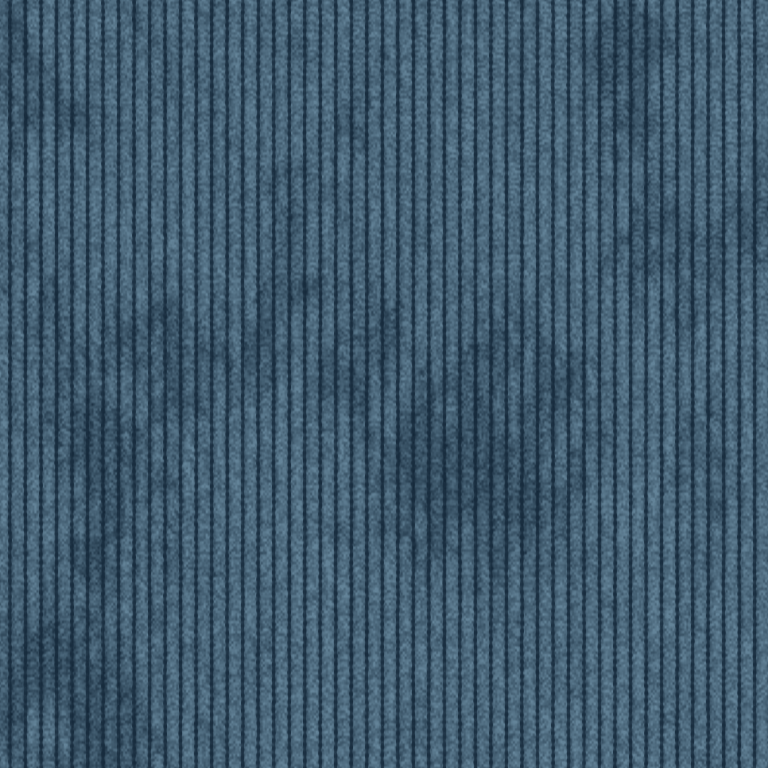
Give the GLSL for this texture, as a WebGL 2 fragment shader.

```glsl
#version 300 es
precision highp float;
// Blue corduroy: narrow vertical velvet ribs separated by dark stitched grooves.
// A single tone value is built from rib profile, slanted pile, brushed patches
// and fine grain, then mapped onto a ramp from deep navy to pale steel blue.
uniform vec2 u_resolution;
out vec4 fragColor;

float hash(vec2 p) {
    return fract(sin(dot(p, vec2(127.1, 311.7))) * 43758.5453);
}

float noise(vec2 p) {
    vec2 i = floor(p), f = fract(p);
    f = f * f * (3.0 - 2.0 * f);
    return mix(mix(hash(i), hash(i + vec2(1, 0)), f.x),
               mix(hash(i + vec2(0, 1)), hash(i + vec2(1, 1)), f.x), f.y);
}

float fbm(vec2 p) {
    float sum = 0.0, amp = 0.5;
    for (int i = 0; i < 5; i++) {
        sum += amp * noise(p);
        p = p * 2.03 + vec2(17.3, 9.1);
        amp *= 0.55;
    }
    return sum;
}

void main() {
    vec2 uv = gl_FragCoord.xy / u_resolution;

    // Ribs: 49.5 across, almost perfectly straight
    float x = uv.x * 49.5 - 0.64 + 0.04 * (noise(uv * vec2(60.0, 90.0)) - 0.5);
    float rib = floor(x);
    float across = fract(x);
    float grooveId = floor(x + 0.5);
    float grooveDist = abs(x - grooveId);
    float pixel = 49.5 / u_resolution.x;

    // Rounded rib, a little brighter to the right of its centre
    float tone = 0.85 - 0.50 * pow(abs(across - 0.54) * 1.85, 2.5);
    tone += 0.06 * (hash(vec2(rib, 3.0)) - 0.5);

    // Slanted pile, mirrored about the middle of each rib
    float slant = uv.y * 100.0 + abs(across - 0.5) * 1.3 + 0.8 * noise(vec2(rib * 2.3, uv.y * 30.0));
    tone += 0.06 * sin(6.2832 * slant);

    // Brushed velvet patches, broken into short streaks that follow the ribs
    float patches = fbm(uv * vec2(9.0, 5.5) + vec2(2.7, 6.1));
    float streak = noise(vec2(rib * 1.7 + across * 0.8, uv.y * 32.0));
    float flecks = noise(uv * vec2(150.0, 95.0) + 70.0);
    float bruise = patches + 0.16 * (streak - 0.5) + 0.16 * (flecks - 0.5);
    tone -= 0.24 * (1.0 - smoothstep(0.30, 0.54, bruise));
    tone += 0.14 * (patches - 0.5) + 0.12 * (streak - 0.5);

    // Fine fibre grain at two sizes
    tone += 0.44 * (noise(uv * vec2(390.0, 300.0)) - 0.5);
    tone += 0.28 * (noise(uv * vec2(200.0, 150.0) + 40.0) - 0.5);

    // Dark grooves, broken into soft dashes by the stitching
    float drift = 0.5 * hash(vec2(grooveId, 5.0)) + 0.6 * noise(vec2(grooveId * 2.7, uv.y * 22.0));
    float stitch = 0.5 + 0.5 * sin(6.2832 * (uv.y * 100.0 + drift));
    float wear = noise(vec2(grooveId * 3.1, uv.y * 40.0));
    float halfWidth = 0.085 + 0.025 * stitch;
    float groove = 1.0 - smoothstep(halfWidth - 0.5 * pixel, halfWidth + 0.7 * pixel, grooveDist);
    float depth = 0.56 + 0.22 * stitch + 0.22 * wear;
    tone = mix(tone, 0.0, groove * depth);

    // Tone to colour
    vec3 navy = vec3(0.09, 0.17, 0.24);
    vec3 steel = vec3(0.35, 0.47, 0.55);
    vec3 color = mix(navy, steel, clamp(tone, -0.15, 1.15));
    fragColor = vec4(color, 1.0);
}
```
